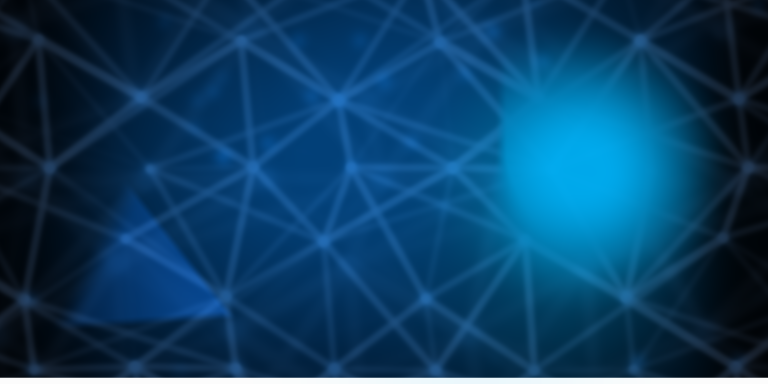
Give the GLSL for this background, as a Shadertoy shader.

```glsl
// Blurred blue network of linked nodes with a cyan glow, a soft triangle and a pale bottom strip.

const float SPACING = 0.26;
const vec3 NIGHT = vec3(0.0, 0.02, 0.045);
const vec3 DEEP_BLUE = vec3(0.008, 0.25, 0.47);
const vec3 TEAL = vec3(0.0, 0.33, 0.47);
const vec3 CYAN = vec3(0.0, 0.66, 0.92);
const vec3 LINK_COLOR = vec3(0.20, 0.25, 0.33);
const vec3 NODE_COLOR = vec3(0.06, 0.30, 0.55);
const vec3 FACET_COLOR = vec3(0.03, 0.30, 0.62);

float hash(vec2 p) {
    return fract(sin(dot(p, vec2(127.1, 311.7))) * 43758.5453);
}

// Gaussian falloff around a centre, with a radius for each axis
float blob(vec2 p, vec2 center, vec2 radius) {
    vec2 d = (p - center) / radius;
    return exp(-dot(d, d));
}

float segmentDistance(vec2 p, vec2 a, vec2 b) {
    vec2 pa = p - a, ba = b - a;
    return length(pa - ba * clamp(dot(pa, ba) / dot(ba, ba), 0.0, 1.0));
}

// Positive on the left side of the line from a to b
float sideDistance(vec2 p, vec2 a, vec2 b) {
    vec2 d = normalize(b - a);
    return d.x * (p.y - a.y) - d.y * (p.x - a.x);
}

// Lattice node: rows sway sideways and every second row zigzags
vec2 nodePosition(vec2 id) {
    float sway = 0.04 * sin(2.0 * (id.y - 1.5));
    float zigzag = 0.075 * cos(3.14159 * (id.x + 0.5 * (id.y + 1.0)));
    vec2 jitter = 0.012 * (vec2(hash(id), hash(id + 19.0)) - 0.5);
    return SPACING * id + vec2(0.10 + sway, 0.04 + zigzag) + jitter;
}

// Returns link strength in x and node strength in y, both held below one
vec2 network(vec2 p, float width, float nodeRadius, float seed) {
    vec2 light = vec2(0.0);
    for (int j = -1; j <= 4; j++)
    for (int i = -2; i <= 8; i++) {
        vec2 id = vec2(i, j);
        vec2 a = nodePosition(id);
        float nodeGain = 0.35 + 0.65 * hash(id + seed);
        light.y += nodeGain * blob(p, a, vec2(nodeRadius));
        for (int dx = 0; dx <= 2; dx++)
        for (int dy = -1; dy <= 1; dy++) {
            if ((dx == 0 && dy < 1) || (dx == 2 && dy == 0)) continue;
            vec2 target = id + vec2(dx, dy);
            float gain = smoothstep(0.2, 0.8, hash(id * 3.1 + target + seed));
            float d = segmentDistance(p, a, nodePosition(target)) / width;
            light.x += gain * (dx == 2 ? 0.6 : 1.0) * exp(-d * d);
        }
    }
    return 1.0 - exp(-light);
}

// Faint out-of-focus dots
float scatteredDots(vec2 p) {
    float light = 0.0;
    for (int i = 0; i < 36; i++) {
        vec2 id = vec2(i, 7);
        vec2 center = vec2(2.0 * hash(id), hash(id + 31.0));
        light += hash(id + 53.0) * blob(p, center, vec2(0.024));
    }
    return light;
}

// Soft triangle that brightens toward its right corner
float facet(vec2 p) {
    vec2 top = vec2(0.335, 0.515), right = vec2(0.60, 0.18), left = vec2(0.16, 0.15);
    float mask = smoothstep(-0.012, 0.012, sideDistance(p, right, top))
               * smoothstep(-0.015, 0.015, sideDistance(p, left, right))
               * smoothstep(-0.03, 0.05, sideDistance(p, top, left));
    return mask * mix(0.35, 0.8, smoothstep(0.2, 0.58, p.x));
}

// Wide glow, cut by an upright edge on its left that softens downward
float cyanGlow(vec2 p) {
    vec2 d = p - vec2(1.52, 0.56);
    d /= vec2(d.x < 0.0 ? 0.47 : 0.41, 0.40);
    float body = 1.0 - smoothstep(0.12, 1.0, length(d));
    float softness = mix(0.14, 0.018, smoothstep(0.30, 0.60, p.y));
    float edge = smoothstep(-softness, softness, p.x - 1.305);
    return body * mix(0.38, 1.0, edge);
}

void mainImage(out vec4 fragColor, in vec2 fragCoord) {
    vec2 p = fragCoord / iResolution.y;
    float pixel = 1.0 / iResolution.y;

    // Background light
    float haze = blob(p, vec2(1.08, 0.62), vec2(0.62, 0.62));
    haze += 0.35 * blob(p, vec2(0.50, 0.45), vec2(0.42, 0.50));
    vec3 color = mix(NIGHT, DEEP_BLUE, min(haze, 1.0));
    color = mix(color, TEAL, 0.8 * blob(p, vec2(1.47, 0.42), vec2(0.30, 0.36)));
    color *= 1.0 - 0.6 * smoothstep(0.35, 0.0, p.x);
    color *= 1.0 - 0.7 * smoothstep(1.75, 1.95, p.x);
    color = mix(color, FACET_COLOR, facet(p));

    // Distant and near networks, fading inside the glow
    float glow = cyanGlow(p);
    vec2 far = network(p * 0.85 + vec2(0.07, 0.11), 0.016, 0.028, 5.0);
    vec2 near = network(p, 0.0105, 0.021, 2.0);
    vec3 lights = LINK_COLOR * (0.75 * near.x + 0.18 * far.x);
    lights += NODE_COLOR * (0.42 * near.y + 0.18 * far.y + 0.25 * scatteredDots(p));
    color = mix(color, CYAN, glow);
    color += lights * mix(0.75, 0.04, smoothstep(0.0, 0.7, glow));

    // Pale strip with a light blue tint near the middle
    vec3 strip = mix(vec3(0.99), vec3(0.92, 0.97, 0.99), blob(p, vec2(1.24, 0.0), vec2(0.34, 1.0)));
    color = mix(strip, color, smoothstep(0.0165 - 0.5 * pixel, 0.0165 + 0.5 * pixel, p.y));

    fragColor = vec4(clamp(color, 0.0, 1.0), 1.0);
}
```
